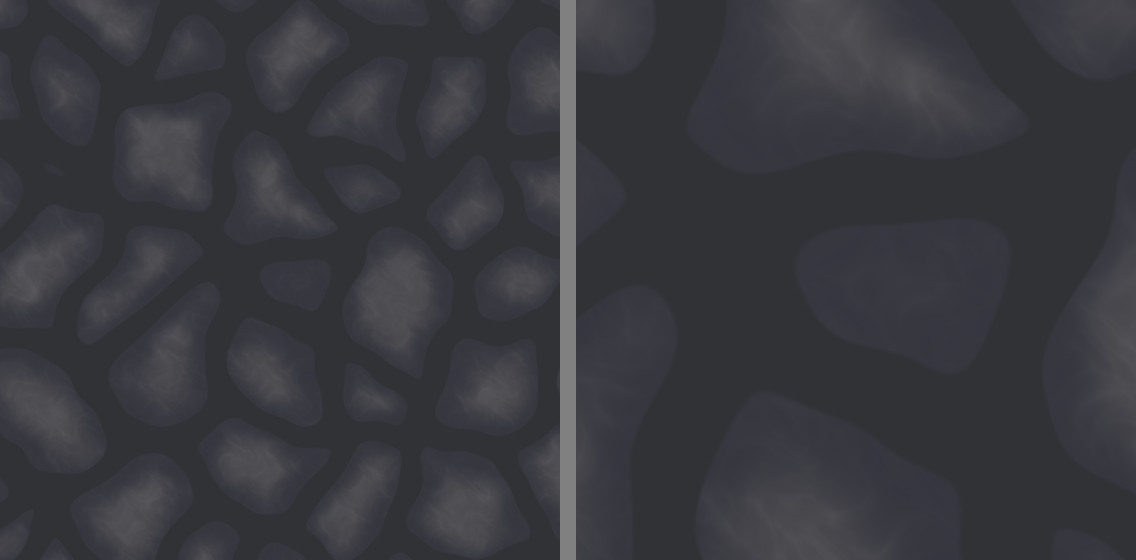
Left: the whole. Right: its middle third, enlarged.
This texture is drawn by a three.js fragment shader. Its source:

```glsl
varying vec2 vUv;

const vec3 MORTAR_COLOR = vec3(0.192, 0.196, 0.208);
const vec3 RIM_COLOR = vec3(0.218, 0.218, 0.254);
const vec3 FACE_COLOR = vec3(0.322, 0.318, 0.332);

const float STONES_ACROSS = 5.2;
const float SITE_JITTER = 0.92;
const float SIZE_VARIATION = 0.42;
const float MORTAR_HALF_WIDTH = 0.0195;
const float EDGE_SOFTNESS = 0.0016;
const float RIM_WIDTH = 0.062;
const float RIM_WOBBLE = 0.012;
const float WARP_AMOUNT = 0.011;
const float SHARPNESS_MIN = 10.0;
const float SHARPNESS_MAX = 34.0;
const float MOTTLE_SCALE = 17.0;
const float MOTTLE_STRENGTH = 0.055;

vec3 hash3(vec2 cell) {
  vec3 k = vec3(dot(cell, vec2(127.1, 311.7)),
                dot(cell, vec2(269.5, 183.3)),
                dot(cell, vec2(419.2, 371.9)));
  return fract(sin(k) * 43758.545);
}

// Layered sines that bend the joints
vec2 warp(vec2 p) {
  vec2 w = sin(p.yx * vec2(17.0, 19.0) + vec2(1.3, 4.1));
  w += 0.7 * sin(p.yx * vec2(34.0, 31.0) + p * 13.0 + vec2(2.7, 0.6));
  w += 0.22 * sin(p.yx * 71.0 - p * 38.0 + vec2(5.2, 3.4));
  return p + WARP_AMOUNT * w;
}

// Site position in xy, size weight in z
vec3 stoneSite(vec2 cell) {
  vec3 h = hash3(cell);
  return vec3(cell + 0.5 + SITE_JITTER * (h.xy - 0.5), SIZE_VARIATION * h.z);
}

float powerDistance(vec2 p, vec3 site) {
  vec2 d = p - site.xy;
  return dot(d, d) - site.z;
}

// Distance to the nearest joint line, rounded at the corners
float jointDistance(vec2 uv) {
  vec2 p = uv * STONES_ACROSS;
  vec2 base = floor(p);
  vec2 ownCell = base;
  float nearest = 100.0;
  for (int y = -2; y <= 2; y++) {
    for (int x = -2; x <= 2; x++) {
      vec2 cell = base + vec2(float(x), float(y));
      float d = powerDistance(p, stoneSite(cell));
      if (d < nearest) {
        nearest = d;
        ownCell = cell;
      }
    }
  }

  vec3 own = stoneSite(ownCell);
  float sharpness = mix(SHARPNESS_MIN, SHARPNESS_MAX, hash3(ownCell + 37.0).x);
  float sum = 0.0;
  for (int y = -2; y <= 2; y++) {
    for (int x = -2; x <= 2; x++) {
      if (x == 0 && y == 0) continue;
      vec3 other = stoneSite(ownCell + vec2(float(x), float(y)));
      float gap = powerDistance(p, other) - nearest;
      float d = 0.5 * gap / max(length(other.xy - own.xy), 0.05);
      sum += exp(-sharpness * d);
    }
  }
  return -log(max(sum, 1e-20)) / (sharpness * STONES_ACROSS);
}

// Soft cellular noise
float cellular(vec2 p) {
  vec2 base = floor(p);
  float nearest = 1.0;
  for (int y = -1; y <= 1; y++) {
    for (int x = -1; x <= 1; x++) {
      vec2 cell = base + vec2(float(x), float(y));
      vec2 d = cell + hash3(cell + 91.0).xy - p;
      nearest = min(nearest, dot(d, d));
    }
  }
  return smoothstep(0.0, 0.8, nearest);
}

float mottle(vec2 p) {
  vec2 q = p + 0.012 * sin(p.yx * 83.0 + p * 47.0);
  float n = 0.45 * cellular(q * MOTTLE_SCALE);
  n += 0.32 * cellular(q.yx * MOTTLE_SCALE * 2.3 + 5.0);
  n += 0.23 * cellular(q * MOTTLE_SCALE * 5.1 + 11.0);
  return n - 0.4;
}

void main() {
  float inset = jointDistance(warp(vUv)) - MORTAR_HALF_WIDTH;
  float stone = smoothstep(-EDGE_SOFTNESS, EDGE_SOFTNESS, inset);

  // Bluish shaded rim fading into the pale face
  float grain = mottle(vUv);
  float wobble = sin(vUv.x * 23.0 + 2.0 * sin(vUv.y * 15.0)) * sin(vUv.y * 21.0 + 1.0);
  float depth = inset + RIM_WOBBLE * (wobble + grain);
  float face = smoothstep(0.0, RIM_WIDTH, depth);

  vec3 stoneColor = mix(RIM_COLOR, FACE_COLOR, face);
  stoneColor += MOTTLE_STRENGTH * grain * mix(0.25, 1.0, face);

  gl_FragColor = vec4(mix(MORTAR_COLOR, stoneColor, stone), 1.0);
}
```
